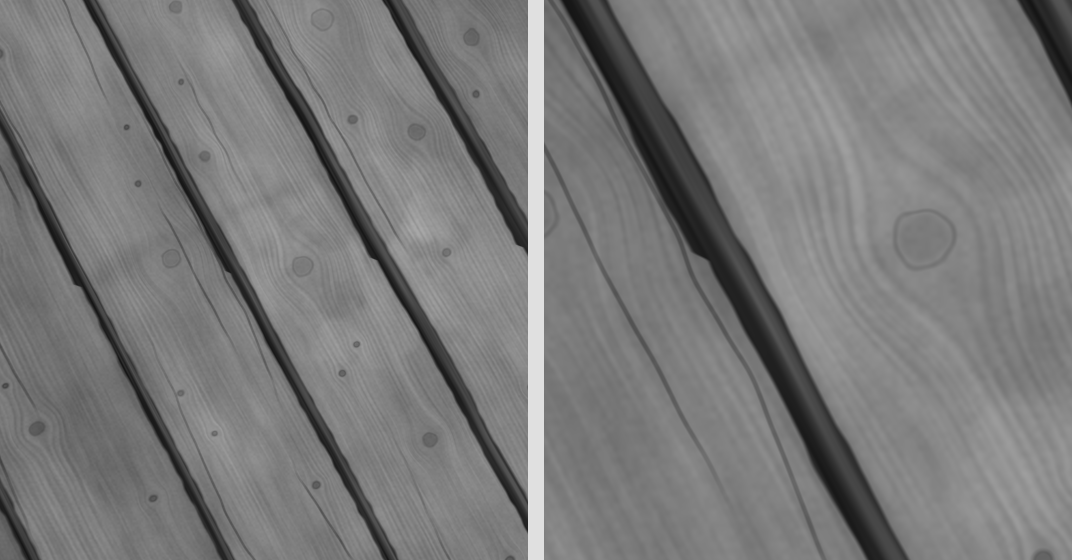
Left: the whole. Right: its middle third, enlarged.
A Shadertoy shader for this texture:

```glsl
const float PITCH = 0.236;      // board width across the grain
const float CELL = 0.17;        // spacing of knots along a board

float hash(vec2 p) {
    return fract(sin(dot(p, vec2(127.1, 311.7))) * 43758.5453);
}

float noise(vec2 p) {
    vec2 i = floor(p), f = fract(p);
    f = f * f * (3.0 - 2.0 * f);
    return mix(mix(hash(i), hash(i + vec2(1, 0)), f.x),
               mix(hash(i + vec2(0, 1)), hash(i + vec2(1, 1)), f.x), f.y);
}

float fbm(vec2 p) {
    float sum = 0.0, amp = 0.5;
    for (int i = 0; i < 4; i++) {
        sum += amp * noise(p);
        p = p * 2.03 + 17.3;
        amp *= 0.5;
    }
    return sum;
}

// Board coordinate: gaps lie on whole numbers, slightly fanned out
float boardCoord(float x, float down) {
    float b = (x - 0.159 - 0.54 * down) / (0.27 * (1.0 + 0.07 * down));
    return b < -1.0 ? -1.0 + (b + 1.0) * 0.82 : b;
}

// x: darkness of knots and nail marks, y: sideways bend of the grain
vec2 knots(vec2 q, float id, float aa) {
    vec2 result = vec2(0.0);
    float cell = floor(q.y / CELL);
    for (int j = -1; j <= 1; j++) {
        vec2 seed = vec2(id + 7.0, cell + float(j));
        vec2 centre = vec2(mix(0.15, 0.85, hash(seed)) * PITCH,
                           (seed.y + hash(seed + 3.1)) * CELL);
        float size = hash(seed + 8.7);
        float r = mix(0.004, 0.019, size * size);
        vec2 d = q - centre;
        float dist = length(d) + 0.004 * (noise(q * 90.0) - 0.5);
        float ring = 1.0 - smoothstep(0.0, 0.002 + aa, abs(dist - r));
        float core = 1.0 - smoothstep(r * 0.6, r + aa, dist);
        result.x += 0.07 * ring + core * mix(0.14, 0.04, size);
        result.y += d.x * exp(-dot(d, d) / (9.0 * r * r));
    }
    return result;
}

// Thin splits that wander along the board and fade in and out
float cracks(vec2 q, float id, float aa) {
    float dark = 0.0;
    for (int k = 0; k < 3; k++) {
        vec2 seed = vec2(id * 3.7, float(k) * 5.3);
        float path = PITCH * mix(0.1, 0.9, hash(seed))
                   + 0.05 * (noise(vec2(q.y * 3.0, hash(seed) * 60.0)) - 0.5)
                   + 0.005 * (noise(vec2(q.y * 30.0, seed.y)) - 0.5);
        float visible = smoothstep(0.5, 0.75, noise(vec2(q.y * 4.0 + seed.y, id * 9.1)));
        dark += visible * (1.0 - smoothstep(0.0005, 0.0015 + aa, abs(q.x - path)));
    }
    return dark;
}

float wood(vec2 q, float id, float aa) {
    vec2 knot = knots(q, id, aa);
    vec2 g = vec2(q.x - knot.y + 0.02 * fbm(vec2(q.x * 6.0, q.y * 3.0) + id * 11.0), q.y);
    float tone = 0.518 - 0.009 * (id - 0.5) * (id - 0.5) - 0.035 * step(1.5, id);
    float ringMask = smoothstep(0.4, 0.7, noise(vec2(g.x * 22.0, g.y * 2.5) + id * 5.0));
    tone += 0.018 * ringMask * sin(g.x * 750.0 + 5.0 * noise(g * vec2(30.0, 5.0)));
    tone += 0.045 * (noise(vec2(g.x * 330.0, g.y * 14.0) + id) - 0.5);
    tone += 0.06 * (noise(vec2(g.x * 60.0, g.y * 3.0) + id * 4.0) - 0.5);
    tone += 0.17 * (fbm(q * vec2(13.0, 7.0) + id * 21.0) - 0.47);
    return tone - knot.x - 0.13 * cracks(q, id, aa);
}

// Shadowed slot with a paler lower bevel on its right side
float gapTone(float u, float along, float id) {
    float tone = mix(0.13, 0.29, smoothstep(-0.5, 0.35, u));
    tone -= 0.08 * smoothstep(0.5, 0.9, u);
    return tone + 0.1 * (noise(vec2(u * 4.0 + id * 7.0, along * 9.0)) - 0.5);
}

void mainImage(out vec4 fragColor, in vec2 fragCoord) {
    vec2 p = fragCoord / iResolution.y;
    float aa = 1.0 / iResolution.y;
    float down = 1.0 - p.y;
    float b = boardCoord(p.x, down);
    float along = down * 0.88 + p.x * 0.475;
    float id = floor(b);
    float tone = wood(vec2((b - id) * PITCH, along), id, aa);

    // Faint cross stain and pale scuffs
    float stain = down - 0.495 + 0.45 * (p.x - 0.17) + 0.03 * (noise(p * 18.0) - 0.5);
    float reach = smoothstep(0.13, 0.2, p.x) * (1.0 - smoothstep(0.5, 0.6, p.x));
    tone -= 0.035 * reach * exp(-stain * stain * 2500.0);
    float scuffZone = exp(-18.0 * dot(p - vec2(0.68, 0.55), p - vec2(0.68, 0.55)));
    tone += 0.07 * scuffZone * smoothstep(0.4, 0.65, fbm(p * 13.0));
    tone += 0.025 * (noise(p * 260.0) - 0.5);

    // Gaps widen to the right; the left lip steps at a notch
    float gapId = floor(b + 0.5);
    float e = b - gapId + 0.018 * (noise(vec2(along * 9.0, gapId * 8.0)) - 0.5);
    float halfWidth = max(0.036, 0.046 + 0.009 * gapId);
    float above = 0.508 - 0.09 * (p.x - 0.163) - down;
    float notch = 0.028 * smoothstep(-0.004, 0.004, above) * exp(-9.0 * max(above, 0.0));
    float ragged = 0.012 * (noise(vec2(along * 55.0, gapId)) - 0.5);
    float edge = max(e - halfWidth, -e - halfWidth - notch) + ragged;
    float soft = (aa + 0.001) / PITCH;
    tone *= 1.0 - 0.12 * exp(-max(edge, 0.0) * 45.0);
    float inside = 1.0 - smoothstep(-soft, soft, edge);
    tone = mix(tone, gapTone(e / halfWidth, along, gapId), inside);

    fragColor = vec4(vec3(clamp(tone, 0.0, 1.0)), 1.0);
}
```
